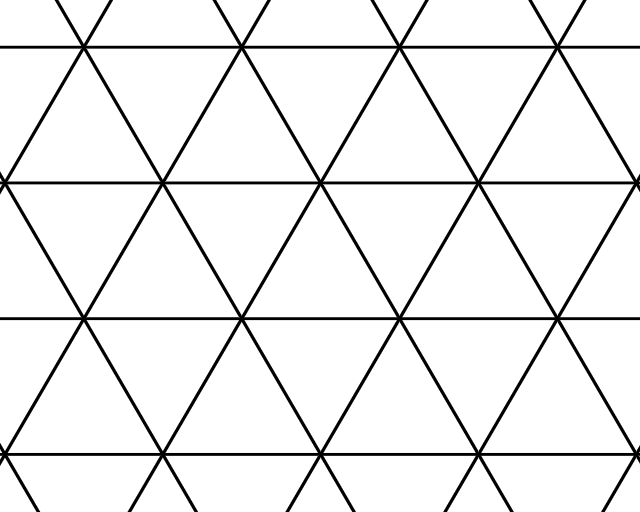
Write a Shadertoy shader that draws this pattern.

```glsl
// Triangular grid of thin black lines on a white ground.

const vec3 PAPER = vec3(1.0);
const vec3 INK = vec3(0.0);

// Lengths are fractions of the canvas height.
const vec2 VERTEX = vec2(0.6263, 0.6427);  // one grid crossing
const float SIDE = 0.3083;                 // triangle base
const float ROW = 0.2651;                  // triangle height
const float LEVEL_WIDTH = 0.0056;
const float SLANT_WIDTH = 0.0063;

// Distance to the nearest of the parallel lines where dot(p, slope) is whole.
float lineDistance(vec2 p, vec2 slope) {
    float t = dot(p, slope);
    return abs(t - round(t)) / length(slope);
}

// Antialiased coverage of a line of the given width.
float stroke(float dist, float width, float pixel) {
    return clamp((0.5 * width - dist) / pixel + 0.5, 0.0, 1.0);
}

// Combined coverage of the three line families.
float triangleGrid(vec2 p, float side, float row, float pixel) {
    vec2 slant = vec2(1.0 / side, 0.5 / row);
    float level = stroke(lineDistance(p, vec2(0.0, 1.0 / row)), LEVEL_WIDTH, pixel);
    float falling = stroke(lineDistance(p, slant), SLANT_WIDTH, pixel);
    float rising = stroke(lineDistance(p, slant * vec2(1.0, -1.0)), SLANT_WIDTH, pixel);
    return max(level, max(falling, rising));
}

void mainImage(out vec4 fragColor, in vec2 fragCoord) {
    float pixel = 1.0 / iResolution.y;
    vec2 p = fragCoord * pixel - VERTEX;
    float ink = triangleGrid(p, SIDE, ROW, pixel);
    fragColor = vec4(mix(PAPER, INK, ink), 1.0);
}
```
